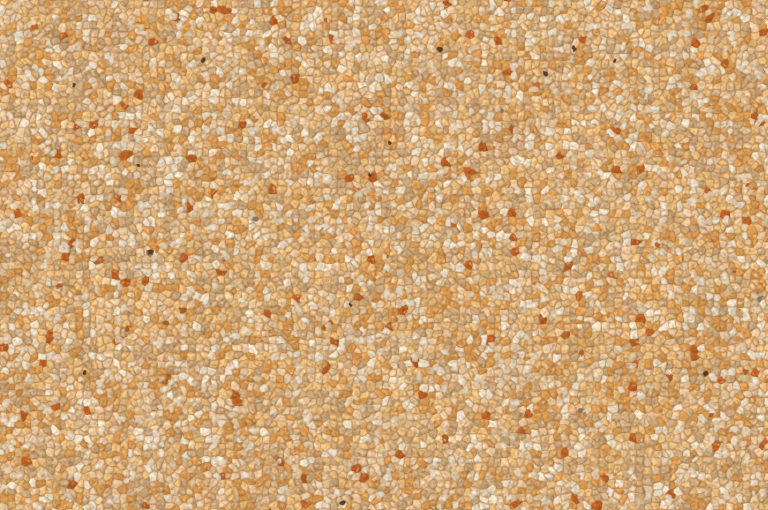
This texture is drawn by a Shadertoy shader. Its source:

```glsl
#define GRAINS 68.0
#define LOOSE_SHARE 0.17
#define SPECK_SHARE 0.03
#define RIM_DEPTH 0.62
#define GLINT 0.42
#define HONEY vec3(0.88, 0.71, 0.48)
#define CREAM vec3(0.89, 0.76, 0.60)
#define PALE vec3(0.91, 0.85, 0.75)
#define TAN vec3(0.79, 0.65, 0.48)
#define AMBER vec3(0.83, 0.59, 0.32)
#define RUST vec3(0.72, 0.36, 0.14)
#define SHADOW vec3(0.65, 0.44, 0.23)

struct Grain {
    vec2 id;      // cell that owns the grain
    vec2 offset;  // position relative to its centre
    float dist;   // stretched distance to its centre
    float rim;    // gap to the neighbouring grain
};

vec3 hash3(vec2 p) {
    vec3 q = fract(p.xyx * vec3(0.1031, 0.1030, 0.0973));
    q += dot(q, q.yxz + 33.33);
    return fract((q.xxy + q.yzz) * q.zyx);
}

float cornerSlope(vec2 cell, vec2 f, vec2 corner) {
    return dot(hash3(cell + corner).xy * 2.0 - 1.0, f - corner);
}

float gradientNoise(vec2 p) {
    vec2 i = floor(p), f = fract(p);
    vec2 u = f * f * (3.0 - 2.0 * f);
    float low = mix(cornerSlope(i, f, vec2(0, 0)), cornerSlope(i, f, vec2(1, 0)), u.x);
    float high = mix(cornerSlope(i, f, vec2(0, 1)), cornerSlope(i, f, vec2(1, 1)), u.x);
    return mix(low, high, u.y);
}

// Cellular packing of randomly turned, slightly oblong grains
Grain nearestGrain(vec2 p) {
    vec2 cell = floor(p);
    Grain g = Grain(cell, vec2(0), 9.0, 0.0);
    float second = 9.0;
    for (int y = -1; y <= 1; y++)
    for (int x = -1; x <= 1; x++) {
        vec2 id = cell + vec2(x, y);
        vec3 h = hash3(id);
        vec2 d = p - id - 0.12 - 0.76 * h.xy;
        float a = 6.2832 * h.z;
        vec2 along = vec2(cos(a), sin(a));
        float len = length(vec2(dot(d, along) * 0.82, dot(d, vec2(-along.y, along.x)) * 1.2));
        if (len < g.dist) {
            second = g.dist;
            g.id = id;
            g.offset = d;
            g.dist = len;
        } else second = min(second, len);
    }
    g.rim = second - g.dist;
    return g;
}

vec3 grainTone(float pick) {
    vec3 tone = mix(HONEY, CREAM, step(0.26, pick));
    tone = mix(tone, PALE, step(0.50, pick));
    tone = mix(tone, TAN, step(0.62, pick));
    tone = mix(tone, AMBER, step(0.82, pick));
    return mix(tone, RUST, step(0.982, pick));
}

vec3 sand(vec2 uv) {
    // Packed bed with shaded gaps and uneven facets
    vec2 p = uv * GRAINS + 40.0;
    float facet = gradientNoise(p * 2.3);
    float patchTone = gradientNoise(uv * 9.0 + 20.0);
    Grain bed = nearestGrain(p + 0.18 * facet);
    vec3 h = hash3(bed.id + 71.0);
    vec3 col = grainTone(h.x) * (0.95 + 0.10 * h.y + 0.05 * patchTone);
    float gap = 1.0 - smoothstep(0.0, 0.38, bed.rim);
    col = mix(col, SHADOW, RIM_DEPTH * gap * (0.5 + 0.5 * h.z));
    col *= 1.0 + 0.26 * facet + 0.09 * dot(bed.offset, vec2(-0.5, 0.9));

    // Small bright reflections on some grains
    float shine = smoothstep(0.12, 0.45, gradientNoise(p * 1.9 + 130.0));
    col = mix(col, vec3(0.98, 0.93, 0.83), GLINT * shine * (1.0 - gap));

    // Larger translucent quartz grains lying on top
    vec2 q = uv * GRAINS * 0.72 + 210.0;
    Grain loose = nearestGrain(q + 0.15 * facet);
    vec3 k = hash3(loose.id + 17.0);
    float radius = 0.30 + 0.16 * k.y;
    float body = (1.0 - smoothstep(radius - 0.10, radius, loose.dist)) * smoothstep(0.0, 0.1, loose.rim);
    float edge = smoothstep(0.3, 0.95, loose.dist / radius);
    vec3 quartz = mix(vec3(0.85, 0.75, 0.61), vec3(0.94, 0.90, 0.84), k.z);
    quartz *= 1.0 + 0.22 * facet - 0.10 * edge + 0.14 * dot(loose.offset, vec2(-0.5, 0.9));
    col = mix(col, quartz, 0.85 * body * step(k.x, LOOSE_SHARE));

    // Rare dark mineral and rust specks
    Grain speck = nearestGrain(uv * GRAINS * 0.42 + 330.0 + 0.12 * facet);
    vec3 m = hash3(speck.id + 53.0);
    float size = 0.10 + 0.13 * m.y;
    float spot = 1.0 - smoothstep(size * 0.5, size, speck.dist);
    vec3 mineral = mix(vec3(0.25, 0.17, 0.12), vec3(0.66, 0.31, 0.11), step(0.55, m.z));
    mineral = mix(mineral, vec3(0.45, 0.42, 0.42), step(0.88, m.z));
    return mix(col, mineral, 0.85 * spot * step(m.x, SPECK_SHARE));
}

void mainImage(out vec4 fragColor, in vec2 fragCoord) {
    // Average four samples for soft edges
    vec3 sum = vec3(0);
    for (int i = 0; i < 4; i++) {
        vec2 shift = vec2(i % 2, i / 2) * 0.5 - 0.25;
        sum += sand((fragCoord + shift) / iResolution.y);
    }
    fragColor = vec4(clamp(sum * 0.25, 0.0, 1.0), 1.0);
}
```
